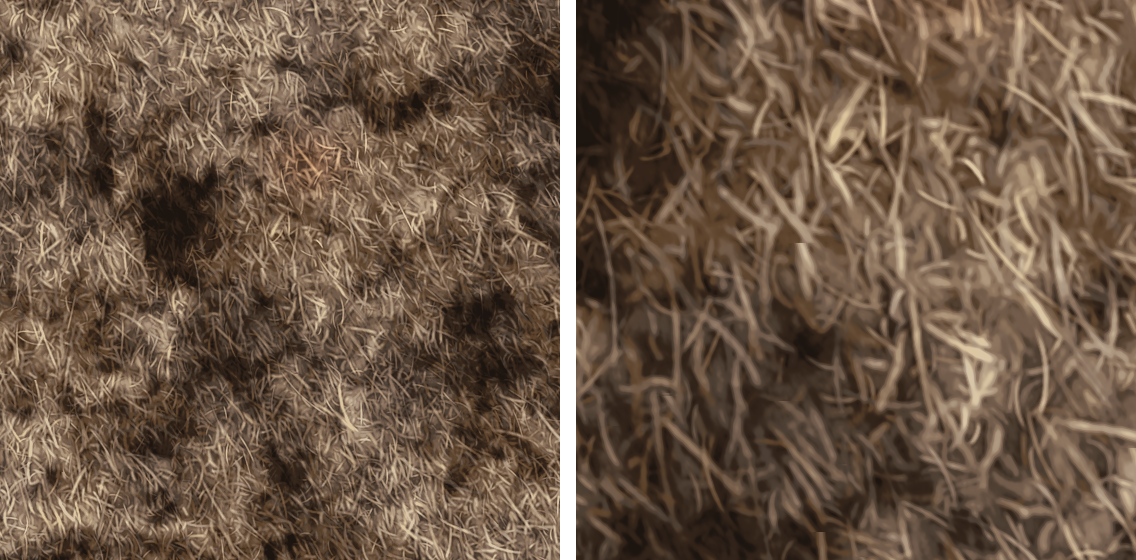
Left: the whole. Right: its middle third, enlarged.
Write a three.js fragment shader that draws this texture.

```glsl
// Dry, tangled grass and straw over dark soil, with shadowed hollows and pale clumps.
varying vec2 vUv;

const vec3 DEEP = vec3(0.11, 0.08, 0.06);
const vec3 SOIL = vec3(0.20, 0.14, 0.10);
const vec3 UMBER = vec3(0.31, 0.25, 0.20);
const vec3 BARK = vec3(0.37, 0.27, 0.18);
const vec3 HAY = vec3(0.45, 0.36, 0.29);
const vec3 STRAW = vec3(0.56, 0.46, 0.37);
const vec3 PALE = vec3(0.68, 0.59, 0.49);
const vec3 BLEACHED = vec3(0.86, 0.78, 0.64);
const int LAYERS = 10;
const float FINE_CELLS = 48.0;   // cells across for the shortest blades
const float LONG_CELLS = 11.0;   // cells across for the longest stems
const float BLADE_WIDTH = 0.0043;
const float BLADE_COVER = 0.74;  // how far a blade hides what lies below
const float LEAN = 1.98;         // main blade direction in radians
const float CONTRAST = 1.16;
const float MID_IN = 0.40;       // tone that the contrast turns about
const float MID_OUT = 0.445;     // and where it ends up

float hash(vec2 p) {
  vec3 q = fract(p.xyx * vec3(0.1031, 0.1030, 0.0973));
  q += dot(q, q.yzx + 33.33);
  return fract((q.x + q.y) * q.z);
}

vec4 hash4(vec2 p) {
  return vec4(hash(p), hash(p + 37.2), hash(p + 71.7), hash(p + 113.5));
}

float noise(vec2 p) {
  vec2 i = floor(p), f = fract(p);
  f = f * f * (3.0 - 2.0 * f);
  return mix(mix(hash(i), hash(i + vec2(1.0, 0.0)), f.x),
             mix(hash(i + vec2(0.0, 1.0)), hash(i + 1.0), f.x), f.y);
}

float fbm(vec2 p) {
  float sum = 0.0, amp = 0.5;
  for (int i = 0; i < 4; i++) {
    sum += amp * noise(p);
    p = mat2(0.8, 0.6, -0.6, 0.8) * p * 2.03 + 17.0;
    amp *= 0.5;
  }
  return sum / 0.9375;
}

float blob(vec2 p, vec2 centre, vec2 radius) {
  vec2 d = (p - centre) / radius;
  return exp(-dot(d, d));
}

// Broad light: dark hollows, a pale diagonal clump, ragged patches and small gaps
float patchLight(vec2 p) {
  vec2 w = p + 0.13 * (vec2(fbm(p * 11.0), fbm(p * 11.0 + 40.0)) - 0.5);
  float hollow = blob(w, vec2(0.30, 0.61), vec2(0.08, 0.09))
    + 0.65 * blob(w, vec2(0.40, 0.36), vec2(0.12, 0.10))
    + 0.65 * blob(w, vec2(0.27, 0.25), vec2(0.12, 0.05))
    + 0.70 * blob(w, vec2(0.86, 0.36), vec2(0.13, 0.14))
    + 0.60 * blob(w, vec2(0.95, 0.86), vec2(0.16, 0.14))
    + 0.60 * blob(w, vec2(0.68, 0.80), vec2(0.07, 0.03))
    + 0.70 * blob(w, vec2(0.17, 0.81), vec2(0.03, 0.09))
    + 0.80 * blob(w, vec2(0.52, 0.16), vec2(0.04, 0.06));
  float clump = blob(w, vec2(0.75 - 0.4 * w.y, 0.32), vec2(0.09, 0.32))
    + blob(w, vec2(0.18, 0.96), vec2(0.25, 0.16))
    + 0.6 * blob(w, vec2(0.05, 0.42), vec2(0.05, 0.25));
  float ragged = fbm(w * vec2(7.0, 11.0)) - 0.5;
  float tufts = fbm(w * vec2(28.0, 22.0) + 9.0) - 0.5;
  float gaps = smoothstep(0.56, 0.74, fbm(p * vec2(21.0, 26.0) + 80.0));
  float light = 1.09 + 1.15 * ragged + 0.95 * tufts - 0.62 * hollow + 0.22 * clump;
  return clamp(light - 0.35 * gaps, 0.30, 1.55);
}

// One bent, tapered blade: x is its body, y its wider contact shadow
vec2 blade(vec2 p, float angle, float bend, float halfLength, float width) {
  float c = cos(angle), s = sin(angle);
  vec2 q = vec2(c * p.x + s * p.y, c * p.y - s * p.x);
  float slope = 2.0 * bend * q.x;
  float d = abs(q.y - bend * q.x * q.x) / sqrt(1.0 + slope * slope);
  float ends = 1.0 - smoothstep(0.5, 1.0, abs(q.x) / halfLength);
  return ends * vec2(1.0 - smoothstep(0.0, width, d),
                     1.0 - smoothstep(0.5 * width, 2.0 * width, d));
}

vec3 ramp(float tone, float warmth) {
  vec3 c = mix(DEEP, SOIL, smoothstep(0.08, 0.20, tone));
  c = mix(c, mix(UMBER, BARK, smoothstep(0.4, 0.65, warmth)), smoothstep(0.20, 0.34, tone));
  c = mix(c, HAY, smoothstep(0.34, 0.45, tone));
  c = mix(c, STRAW, smoothstep(0.45, 0.56, tone));
  c = mix(c, PALE, smoothstep(0.56, 0.68, tone));
  return mix(c, BLEACHED, smoothstep(0.68, 0.92, tone));
}

void main() {
  vec2 p = vUv;
  float light = patchLight(p);
  float tone = 0.17 + 0.40 * fbm(p * vec2(48.0, 40.0));
  float warmth = fbm(p * 7.0 + 60.0);

  // Blades, from the short matted layer up to the long stems
  for (int k = 0; k < LAYERS; k++) {
    float level = float(k) / float(LAYERS - 1);
    float cells = mix(FINE_CELLS, LONG_CELLS, level);
    vec2 g = p * cells + float(k) * 19.7;
    float keep = mix(0.95, 0.85 - 0.65 * p.y, level);
    for (int j = 0; j < 9; j++) {
      vec2 id = floor(g) + vec2(mod(float(j), 3.0), floor(float(j) / 3.0)) - 1.0;
      vec4 r = hash4(id + float(k) * 7.3), s = hash4(id + 211.0 + float(k) * 3.1);
      float angle = LEAN + 0.5 * (p.x - 0.5) + (r.z + s.x - 1.0) * mix(2.1, 0.7, level);
      float bend = (r.w - 0.5) * mix(1.5, 0.5, level);
      float width = BLADE_WIDTH * cells * mix(0.6, 1.3, s.y);
      vec2 b = blade(g - id - 0.1 - 0.8 * r.xy, angle, bend, mix(0.38, 0.78, s.z), width);
      b *= step(hash(id + 5.5), keep);
      float bladeTone = 0.35 + 0.32 * s.w + 0.11 * level;
      tone = mix(tone * (1.0 - 0.15 * b.y), bladeTone, BLADE_COVER * b.x);
      warmth = mix(warmth, r.x, 0.5 * b.x);
    }
  }

  // Shade, matted streaks along the lean, and warm or cool tint
  vec2 along = vec2(cos(LEAN), sin(LEAN));
  vec2 grain = vec2(dot(p, along) * 45.0, dot(p, vec2(-along.y, along.x)) * 85.0);
  tone = tone * light + 0.20 * (fbm(grain) - 0.5);
  tone = MID_OUT + CONTRAST * (tone - MID_IN);
  vec3 color = ramp(tone, warmth);
  color *= mix(vec3(0.97, 0.99, 1.06), vec3(1.03, 1.01, 0.95), warmth);
  float rust = blob(p, vec2(0.55, 0.71), vec2(0.07, 0.06));
  color *= mix(vec3(1.0), vec3(1.05, 0.94, 0.86), rust);
  gl_FragColor = vec4(color, 1.0);
}
```
